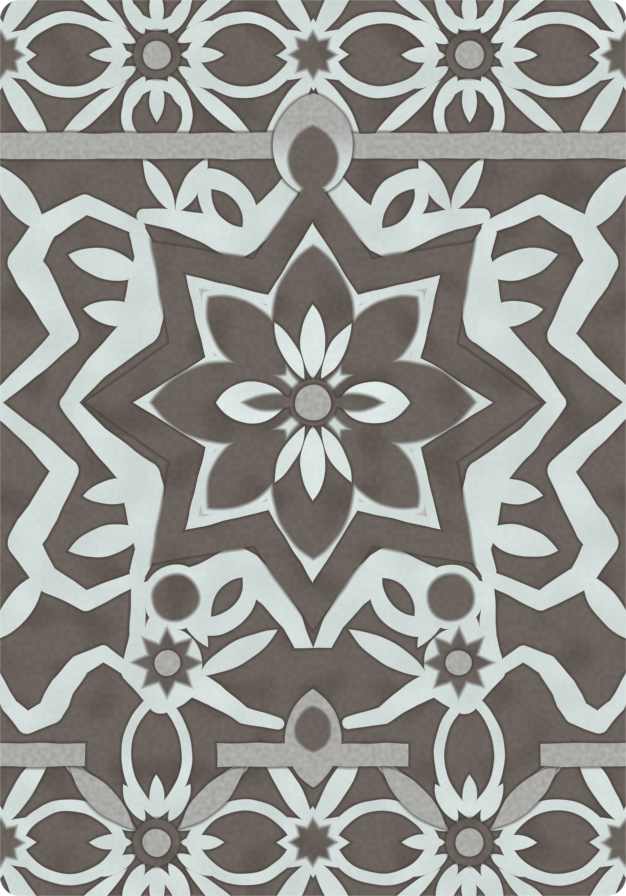
A Shadertoy shader for this pattern:

```glsl
// Mirrored arabesque panel: an eight-point star, angular vines and rows of rosettes.
const vec3 DEEP = vec3(0.26, 0.23, 0.21), UMBER = vec3(0.42, 0.39, 0.37);
const vec3 STONE = vec3(0.67, 0.67, 0.66), PALE = vec3(0.82, 0.86, 0.85);
const float TAU = 6.28319;

vec2 gradientAt(vec2 cell) {
  float h = TAU * fract(sin(dot(cell, vec2(127.1, 311.7))) * 43758.5);
  return vec2(cos(h), sin(h));
}

float gradientNoise(vec2 p) {
  vec2 i = floor(p), f = p - i, u = f * f * (3. - 2. * f), e = vec2(1, 0);
  return mix(mix(dot(gradientAt(i), f), dot(gradientAt(i + e), f - e), u.x),
    mix(dot(gradientAt(i + e.yx), f - e.yx), dot(gradientAt(i + 1.), f - 1.), u.x), u.y);
}

// Pointed leaf between tips.xy and tips.zw
float leaf(vec2 p, vec4 tips, float w) {
  vec2 e = tips.zw - tips.xy, axis = normalize(e), d = p - 0.5 * (tips.xy + tips.zw);
  float r = (0.25 * dot(e, e) + w * w) / (2. * w);
  return length(vec2(dot(d, axis), abs(dot(d, vec2(-axis.y, axis.x))) + r - w)) - r;
}

// Angular stem through eight knots, thickest in the middle
float vine(vec2 p, vec4 a, vec4 b, vec4 c, vec4 d, float width) {
  vec2 k[8] = vec2[8](a.xy, a.zw, b.xy, b.zw, c.xy, c.zw, d.xy, d.zw);
  float dist = 9.;
  for (int i = 0; i < 7; i++) {
    vec2 e = k[i + 1] - k[i], v = p - k[i];
    float h = clamp(dot(v, e) / dot(e, e), 0., 1.);
    float taper = 1. - 0.6 * abs((float(i) + h) / 3.5 - 1.);
    dist = min(dist, length(v - e * h) - width * taper);
  }
  return dist;
}

vec2 foldAngle(vec2 p, float count) {
  float sector = TAU / count, a = mod(atan(p.y, p.x) + 0.5 * sector, sector) - 0.5 * sector;
  return length(p) * vec2(cos(a), abs(sin(a)));
}

float star8(vec2 p, float tip, float notch) {
  vec2 e = notch * vec2(cos(TAU / 16.), sin(TAU / 16.)) - vec2(tip, 0);
  return dot(foldAngle(p, 8.) - vec2(tip, 0), normalize(vec2(e.y, -e.x)));
}

// Filled shape with a soft dark outline
vec3 paint(vec3 base, vec3 tone, float d, float aa) {
  base = mix(base, DEEP, 0.6 * (1. - smoothstep(0., 0.035, d)));
  return mix(base, tone, smoothstep(aa, -aa, d));
}

float rosette(vec2 p, float rise) {
  vec2 q = abs(p);
  float d = abs(leaf(q, vec4(0.3, 0, 1.2, 0), 0.32)) - 0.05;
  d = min(d, abs(leaf(q, vec4(0, 0.25, 0, rise), 0.26)) - 0.045);
  d = min(d, leaf(foldAngle(p, 12.), vec4(0.2, 0, 0.58, 0), 0.065));
  d = min(d, leaf(q, vec4(0.25, 0.22, 0.85, 0.75), 0.07));
  d = min(d, leaf(q, vec4(1.36, 0.1, 0.9, 0.85), 0.09));
  return min(d, star8(q - vec2(1.34, 0), 0.31, 0.21));
}

// Stems and leaves shared by the four quadrants
float quadrantVines(vec2 q) {
  float d = vine(q, vec4(2.75, 0, 2.35, 0.35), vec4(2.12, 0.58, 2.32, 0.95),
    vec4(2.48, 1.2, 2.3, 1.5), vec4(1.95, 1.7, 1.5, 1.5), 0.15);
  d = min(d, vine(q, vec4(2.1, 0, 1.85, 0.3), vec4(1.63, 0.5, 1.47, 0.65),
    vec4(1.45, 0.85, 1.45, 1.05), vec4(1.42, 1.25, 1.5, 1.45), 0.18));
  d = min(d, vine(q, vec4(1.45, 1.6, 1.2, 1.57), vec4(0.95, 1.5, 0.66, 1.38),
    vec4(0.5, 1.5, 0.35, 1.65), vec4(0.18, 1.88, 0.03, 2.2), 0.16));
  d = min(d, leaf(q, vec4(2.1, 1.27, 1.45, 1.1), 0.13));
  d = min(d, leaf(q, vec4(1.97, 0.8, 1.4, 0.72), 0.11));
  d = min(d, leaf(q, vec4(2.75, 2.05, 2.3, 1.45), 0.12));
  d = min(d, leaf(vec2(abs(q.x - 1.18), q.y), vec4(0.28, 2.1, 0, 1.62), 0.08));
  d = min(d, leaf(q, vec4(0.95, 2, 0.52, 1.4), 0.22));
  return max(d, -leaf(q, vec4(0.87, 1.83, 0.6, 1.5), 0.09));
}

float lowerVines(vec2 s) {
  float d = vine(s, vec4(1.5, -1.5, 1.5, -2), vec4(1.55, -2.3, 1.3, -2.55),
    vec4(1.05, -2.4, 0.85, -2.5), vec4(0.6, -2.68, 0.3, -2.75), 0.13);
  d = min(d, vine(s, vec4(1.5, -2.35, 1.8, -2.15), vec4(2, -2.25, 2.15, -2.45),
    vec4(2.25, -2.65, 2.45, -2.75), vec4(2.6, -2.6, 2.75, -2.3), 0.12));
  d = min(d, leaf(s, vec4(1, -2.35, 0.3, -1.95), 0.1));
  return min(d, min(length(s - vec2(1.18, -1.67)) - 0.28, length(s - vec2(1.25, -2.23)) - 0.3));
}

void mainImage(out vec4 fragColor, in vec2 fragCoord) {
  float unit = 7.68 / iResolution.y, aa = 0.9 * unit;
  vec2 raw = (fragCoord - 0.5 * iResolution.xy) * unit, p = raw - vec2(0, 0.39);
  float grain = gradientNoise(p * 24.), mottle = gradientNoise(p * 3.);
  p += 0.012 * vec2(gradientNoise(p * 5.), gradientNoise(p * 5. + 40.));
  vec2 q = abs(p), s = vec2(q.x, p.y), bud = s - vec2(1.25, -2.23);
  vec3 dark = UMBER - 0.05 * smoothstep(-0.1, 0.5, mottle) + 0.03 * grain;
  vec3 pale = PALE + 0.05 * mottle + 0.02 * grain, stone = STONE + 0.07 * grain;

  // Vines and rosette rows
  bool top = p.y > 0.;
  vec2 c = vec2(abs(mod(p.x, 2.68) - 1.34), p.y - (top ? 2.98 : -3.77));
  float row = max(rosette(c, top ? 0.8 : 1.25), top ? 2.2 - p.y : p.y + 2.5);
  float field = min(max(quadrantVines(q), q.y - 2.1), lowerVines(s));
  vec3 col = paint(dark, pale, min(field, row), aa);
  col = paint(col, dark, min(star8(c - vec2(1.34, 0), 0.18, 0.12), length(c) - 0.2), aa);
  float leaves = top ? 9. : leaf(c, vec4(0.2, 0.12, 0.75, 0.65), 0.11);
  col = paint(col, stone, min(leaves, length(c) - 0.12), aa);
  col = paint(col, dark, min(length(s - vec2(1.18, -1.67)) - 0.19, star8(bud, 0.27, 0.16)), aa);
  col = paint(col, stone, length(bud) - 0.11, aa);

  // Bars and finials
  float lowBar = max(abs(p.y + 3.02) - 0.1, min(q.x - 0.82, 1.95 - q.x));
  lowBar = min(lowBar, leaf(p, vec4(0, -3.3, 0, -2.45), 0.24));
  col = paint(col, stone, min(abs(p.y - 2.2) - 0.11, lowBar), aa);
  vec3 fade = mix(pale, stone, smoothstep(2., 2.4, p.y));
  col = paint(col, fade, leaf(p, vec4(0, 1.75, 0, 2.65), 0.34), aa);
  float hearts = min(leaf(p, vec4(0, 1.8, 0, 2.36), 0.2), leaf(p, vec4(0, -2.98, 0, -2.62), 0.14));
  col = paint(col, dark, min(hearts, star8(p, 1.95, 1.33)), aa);

  // Central star and its petals
  float star = star8(p, 1.54, 1.), petals = leaf(q, vec4(0.1, 0, 1.38, 0), 0.34);
  petals = min(petals, leaf(q, vec4(0, 0.1, 0, 1.33), 0.34));
  petals = min(petals, leaf(q, vec4(0.25, 0.25, 0.89, 0.89), 0.24));
  col = paint(col, stone + 0.06, star, aa);
  float rim = min(abs(star + 0.04) - 0.04, max(petals - 0.065, star));
  col = mix(col, pale, smoothstep(aa, -aa, rim));
  col = paint(col, dark, petals, aa);

  // Inner blossom
  float blossom = min(leaf(q, vec4(0.22, 0, 0.83, 0), 0.18), leaf(q, vec4(0, 0.2, 0, 0.84), 0.11));
  blossom = min(blossom, leaf(q, vec4(0.07, 0.2, 0.33, 0.68), 0.07));
  col = paint(col, pale + 0.04, blossom, aa);
  col = paint(col, dark, min(leaf(q, vec4(0.12, 0, 0.58, 0), 0.06), length(p) - 0.2), aa);
  col = paint(col, stone, length(p) - 0.155, aa);

  // Rounded panel corners
  vec2 corner = max(abs(raw) - 0.5 * iResolution.xy * unit + 0.17, 0.);
  fragColor = vec4(mix(col, vec3(1), smoothstep(-aa, aa, length(corner) - 0.17)), 1);
}
```
